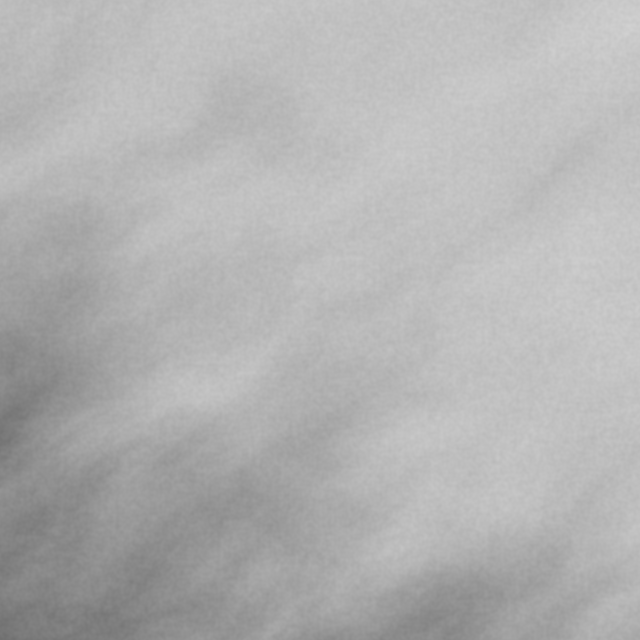
Give the GLSL for this texture, as a three.js fragment shader.

```glsl
// Softly lit grey cloth: a broad light falls from the upper right, blurred
// slanting folds come from warped, stretched gradient noise, and a faint
// fine grain with a trace of woven threads lies over everything.

varying vec2 vUv;

const float SHADOW_GREY = 0.56;
const float LIGHT_GREY = 0.757;
const float HIGHLIGHT_KNEE = 0.75;
const float FOLD_ANGLE = 0.56;

float hash(vec2 cell) {
  vec3 p = fract(vec3(cell.xyx) * 0.1031);
  p += dot(p, p.yzx + 33.33);
  return fract((p.x + p.y) * p.z);
}

vec2 randomDirection(vec2 cell) {
  float angle = 6.2832 * hash(cell);
  return vec2(cos(angle), sin(angle));
}

// Signed gradient noise, about -0.7 to 0.7
float gradientNoise(vec2 p) {
  vec2 cell = floor(p);
  vec2 f = fract(p);
  vec2 blend = f * f * f * (f * (f * 6.0 - 15.0) + 10.0);
  vec2 right = vec2(1.0, 0.0);
  vec2 up = vec2(0.0, 1.0);
  float a = dot(randomDirection(cell), f);
  float b = dot(randomDirection(cell + right), f - right);
  float c = dot(randomDirection(cell + up), f - up);
  float d = dot(randomDirection(cell + 1.0), f - 1.0);
  return mix(mix(a, b, blend.x), mix(c, d, blend.x), blend.y);
}

vec2 rotate(vec2 p, float angle) {
  float c = cos(angle);
  float s = sin(angle);
  return vec2(c * p.x + s * p.y, c * p.y - s * p.x);
}

float layeredNoise(vec2 p, float gain) {
  float sum = 0.0;
  float amplitude = 1.0;
  for (int i = 0; i < 5; i++) {
    sum += amplitude * gradientNoise(p);
    p = rotate(p, 0.12) * 2.03 + vec2(17.3, 9.1);
    amplitude *= gain;
  }
  return sum;
}

// Broad light, with darker strips along the left and lower sides
float broadLight(vec2 uv) {
  float slope = dot(uv, vec2(0.55, 0.8));
  float light = mix(SHADOW_GREY, LIGHT_GREY, smoothstep(0.03, 0.82, slope));
  light += 0.025 * smoothstep(0.6, 1.0, uv.x) * smoothstep(0.1, 0.5, uv.y);
  light -= 0.045 * (1.0 - smoothstep(0.0, 0.22, uv.x));
  return light - 0.035 * (1.0 - smoothstep(0.0, 0.25, uv.y));
}

// Blurred folds, long in the slanting direction
float folds(vec2 uv, float angle) {
  vec2 warp = vec2(gradientNoise(uv * 4.0 + 4.7), gradientNoise(uv * 4.0 + 21.2));
  vec2 along = rotate(uv + 0.06 * warp, angle);
  return layeredNoise(along * vec2(3.0, 6.0) + vec2(3.4, 12.6), 0.54);
}

// Fine mottling and faint threads
float grain(vec2 uv) {
  float mottle = gradientNoise(uv * 85.0) + gradientNoise(uv * 160.0 + 31.0);
  float threads = gradientNoise(uv * vec2(50.0, 150.0))
                + gradientNoise(uv * vec2(150.0, 50.0) + 53.0);
  return 0.021 * mottle + 0.008 * threads;
}

// Flattens values above the knee so highlights stay soft
float softenHighlights(float grey, float knee) {
  return grey - 0.5 * max(grey - knee, 0.0);
}

void main() {
  float light = broadLight(vUv);
  float shade = 1.0 - smoothstep(SHADOW_GREY, LIGHT_GREY, light);
  float grey = light + folds(vUv, FOLD_ANGLE) * mix(0.075, 0.14, shade);
  grey = softenHighlights(grey, HIGHLIGHT_KNEE) + grain(vUv);
  gl_FragColor = vec4(vec3(clamp(grey, 0.42, 0.83)), 1.0);
}
```
